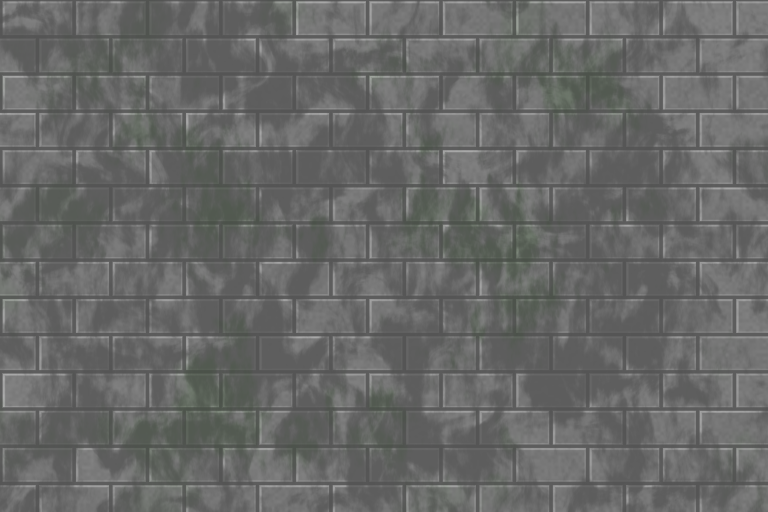
This texture is drawn by a WebGL 2 fragment shader. Its source:

```glsl
#version 300 es
precision highp float;
// Weathered grey brick wall in running bond, with thin dark mortar joints.
// Each brick has pale bevelled rims, strongest at its left and top edges;
// layered value noise adds dark stains, drips and patches of faint green moss.

uniform vec2 u_resolution;
out vec4 fragColor;

float hash(vec2 p) {
    vec3 q = fract(p.xyx * 0.1031);
    q += dot(q, q.yzx + 33.33);
    return fract((q.x + q.y) * q.z);
}

float noise(vec2 p) {
    vec2 i = floor(p), f = fract(p);
    f = f * f * (3.0 - 2.0 * f);
    return mix(mix(hash(i), hash(i + vec2(1, 0)), f.x),
               mix(hash(i + vec2(0, 1)), hash(i + vec2(1, 1)), f.x), f.y);
}

float fbm(vec2 p) {
    float sum = 0.0, amplitude = 0.5;
    for (int i = 0; i < 4; i++) {
        sum += amplitude * noise(p);
        p = mat2(0.8, 0.6, -0.6, 0.8) * p * 2.03 + 17.3;
        amplitude *= 0.5;
    }
    return sum / 0.9375;
}

// Pale line that begins at the mortar and fades into the brick face
float rim(float d, float width) {
    return 1.0 - smoothstep(0.4 * width, width, d);
}

void main() {
    // One unit is the canvas height, measured down from the top left
    vec2 uv = gl_FragCoord.xy / u_resolution;
    vec2 p = vec2(gl_FragCoord.x / u_resolution.y, 1.0 - uv.y);
    float pixel = 1.0 / u_resolution.y;

    // Running bond: every second course is shifted by half a brick
    vec2 size = vec2(0.1433, 0.0727);
    vec2 cell = (p + vec2(-0.0015, 0.0008)) / size;
    cell.x += 0.5 * mod(floor(cell.y), 2.0);
    vec2 id = floor(cell);
    vec2 joint = vec2(0.0036, 0.0034);
    vec2 nearSide = fract(cell) * size - joint;
    vec2 farSide = (1.0 - fract(cell)) * size - joint;
    vec2 inset = min(nearSide, farSide);
    float face = smoothstep(-0.7 * pixel, 0.7 * pixel, min(inset.x, inset.y));

    // Stains: warped blotches and short drips, thinning towards the borders
    vec2 warp = vec2(noise(p * 14.0), noise(p * 14.0 + 41.0)) - 0.5;
    float blotch = fbm(p * vec2(23.0, 17.0) + 1.8 * warp);
    float drip = fbm(p * vec2(70.0, 32.0) + 9.0);
    float cloud = fbm(p * 5.0 + 63.0);
    vec2 border = min(uv, 1.0 - uv);
    float middle = smoothstep(0.0, 0.25, border.x) * smoothstep(0.0, 0.2, border.y);
    float damp = 0.55 * blotch + 0.27 * drip + 0.18 * cloud + 0.07 * middle;
    float stain = smoothstep(0.40, 0.65, damp);

    // Brick face with a slight tone of its own
    float tone = 0.475 + 0.03 * (hash(id + 5.0) - 0.5) + 0.04 * (noise(p * 150.0) - 0.5);
    tone = mix(tone, 0.355, 0.9 * stain);

    // Bevel rims, worn unevenly and muted under the stains
    float wear = (1.0 - 0.75 * stain) * (0.55 + 0.45 * hash(id + 80.0));
    float light = 0.17 * max(rim(nearSide.x, 0.0065), rim(nearSide.y, 0.0055));
    light = max(light, 0.08 * max(rim(farSide.x, 0.004), rim(farSide.y, 0.004)));
    tone += light * wear + 0.02 * light;

    // Mortar, with a soft shade where it meets the brick
    float mortar = 0.335 + 0.03 * (1.0 - stain);
    vec3 color = vec3(mix(mortar, tone, face));

    // Moss in broad, ragged patches
    float moss = smoothstep(0.53, 0.72, 0.75 * fbm(p * 7.0 + 130.0) + 0.25 * drip);
    moss *= 0.4 + 0.6 * middle;
    color = mix(color, color * vec3(0.88, 0.96, 0.86), moss);

    fragColor = vec4(color, 1.0);
}
```
